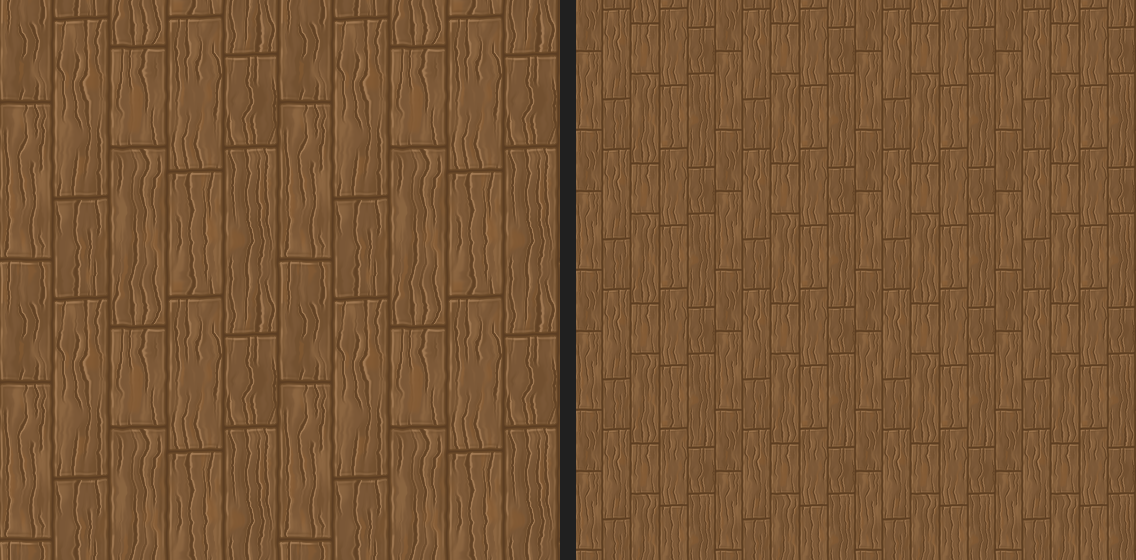
Left: one tile. Right: repeated 2 by 2.
Give the GLSL for this texture, as a WebGL 1 fragment shader.

```glsl
precision highp float;
uniform vec2 u_resolution;

#define TILES 2.0
#define COLUMNS 5.0
#define GAP 0.008
#define CRACKS 4
#define CRACK_WIDTH 0.0042
#define FLOW 0.034
#define DEEP vec3(0.34, 0.225, 0.125)
#define SHADE vec3(0.42, 0.29, 0.16)
#define WOOD vec3(0.49, 0.35, 0.22)
#define PALE vec3(0.55, 0.40, 0.255)
#define LIGHT vec3(0.66, 0.50, 0.345)
#define OCHRE vec3(0.55, 0.37, 0.20)

const float TAU = 6.2831853;

float hash(vec2 p) {
  return fract(sin(dot(p, vec2(12.9898, 78.233))) * 43758.547);
}

// Value noise that wraps after a whole number of cells
float noise(vec2 p, float period) {
  vec2 i = floor(p), f = fract(p);
  f = f * f * (3.0 - 2.0 * f);
  vec2 a = mod(i, period), b = mod(i + 1.0, period);
  return mix(mix(hash(a), hash(vec2(b.x, a.y)), f.x),
             mix(hash(vec2(a.x, b.y)), hash(b), f.x), f.y);
}

float grain(vec2 p) { return noise(p, 256.0); }

// Heights of the two joints in a column
vec2 joints(float column) {
  if (column < 0.5) return vec2(0.073, 0.635);
  if (column < 1.5) return vec2(0.294, 0.935);
  if (column < 2.5) return vec2(0.474, 0.833);
  if (column < 3.5) return vec2(0.390, 0.940);
  return vec2(0.477, 0.805);
}

float roundBox(vec2 p, vec2 halfSize, float radius) {
  vec2 q = abs(p) - halfSize + radius;
  return length(max(q, 0.0)) + min(max(q.x, q.y), 0.0) - radius;
}

// Thin strip just inside an edge
float rimBand(float e) {
  return smoothstep(0.0, 0.004, e) * (1.0 - smoothstep(0.006, 0.012, e));
}

void main() {
  vec2 p = fract(gl_FragCoord.xy / u_resolution * TILES);
  float soft = max(0.0025, 0.6 * TILES / u_resolution.x);

  // Columns of slightly unequal width, with uneven edges
  vec2 wobble = vec2(noise(p * 32.0, 32.0), noise(p * 32.0 + 9.0, 32.0)) - 0.5;
  vec2 w = p + 0.005 * wobble;
  w.x += 0.007 + 0.006 * sin(TAU * p.x);
  float column = mod(floor(w.x * COLUMNS), COLUMNS);
  float x = (fract(w.x * COLUMNS) - 0.5) / COLUMNS;

  // Two planks per column, split by tilted joints
  vec2 joint = joints(column);
  float y = mod(w.y - joint.x - x * (hash(vec2(column, 3.0)) - 0.4) * 0.1, 1.0);
  float span = joint.y - joint.x;
  float upper = step(span, y);
  float size = mix(span, 1.0 - span, upper);
  vec2 q = vec2(x, y - upper * span - 0.5 * size);
  vec2 halfSize = vec2(0.5 / COLUMNS, 0.5 * size) - GAP;
  float dist = roundBox(q, halfSize, 0.006);
  vec2 seed = vec2(column * 29.0 + 20.0, upper * 67.0 + 40.0);

  // Grain bends around slow swells, with small ragged steps
  float bend = (grain(q * vec2(13.0, 12.0) + seed) - 0.5) * FLOW
             + (grain(q * vec2(20.0, 34.0) + seed + 5.0) - 0.5) * 0.010
             + (grain(q * vec2(30.0, 95.0) + seed + 11.0) - 0.5) * 0.004;
  float across = q.x + bend;

  // Painted body of the plank
  float broad = grain(vec2(across * 34.0, q.y * 7.0) + seed);
  float fine = grain(vec2(across * 105.0, q.y * 13.0) + seed + 17.0);
  float tone = 0.6 * broad + 0.4 * fine;
  vec3 color = mix(mix(SHADE, WOOD, 0.55), WOOD, smoothstep(0.2, 0.45, tone));
  color = mix(color, PALE, smoothstep(0.5, 0.78, tone));
  float stain = grain(vec2(across * 42.0, q.y * 10.0) + seed + 31.0);
  color = mix(color, OCHRE, 0.5 * smoothstep(0.7, 0.9, stain));
  color *= 0.97 + 0.06 * hash(seed);

  // Worn rims: bright above and left, dim below and right
  float wear = 0.4 + 0.6 * smoothstep(0.25, 0.6, grain(q * 24.0 + seed + 43.0));
  float bright = max(rimBand(q.x + halfSize.x), rimBand(halfSize.y - q.y));
  float dim = max(rimBand(halfSize.x - q.x), rimBand(q.y + halfSize.y));
  color = mix(color, SHADE, 0.4 * smoothstep(-0.022, -0.008, dist));
  color = mix(color, LIGHT, wear * max(0.8 * bright, 0.35 * dim));

  // Winding cracks with a lit lip on each side
  for (int i = 0; i < CRACKS; i++) {
    float n = float(i);
    vec2 key = seed + n * 7.0;
    float place = (n + 0.5 + 0.5 * (hash(key) - 0.5)) / float(CRACKS) - 0.5;
    float d = across - place * 0.172;
    float open = smoothstep(0.2, 0.55, grain(vec2(key.x, q.y * 9.0 + key.y)));
    float width = CRACK_WIDTH * (0.35 + 0.65 * open);
    float lip = smoothstep(0.0, soft, d - width)
              * (1.0 - smoothstep(0.004, 0.009, d - width));
    float backLip = smoothstep(0.0, soft, -d - width)
                  * (1.0 - smoothstep(0.002, 0.006, -d - width));
    float groove = 1.0 - smoothstep(width - soft, width + soft, abs(d));
    float shadow = 1.0 - smoothstep(0.0, 0.016, abs(d + 0.006));
    color = mix(color, SHADE, 0.45 * shadow * open);
    color = mix(color, LIGHT, open * max(0.85 * lip, 0.35 * backLip));
    color = mix(color, mix(SHADE, DEEP, 0.45), groove * open);
  }

  // Recessed gaps between planks
  vec3 gap = mix(SHADE, DEEP, 0.8 * smoothstep(0.001, GAP, dist));
  color = mix(color, gap, smoothstep(-soft, soft, dist));
  gl_FragColor = vec4(color, 1.0);
}
```
